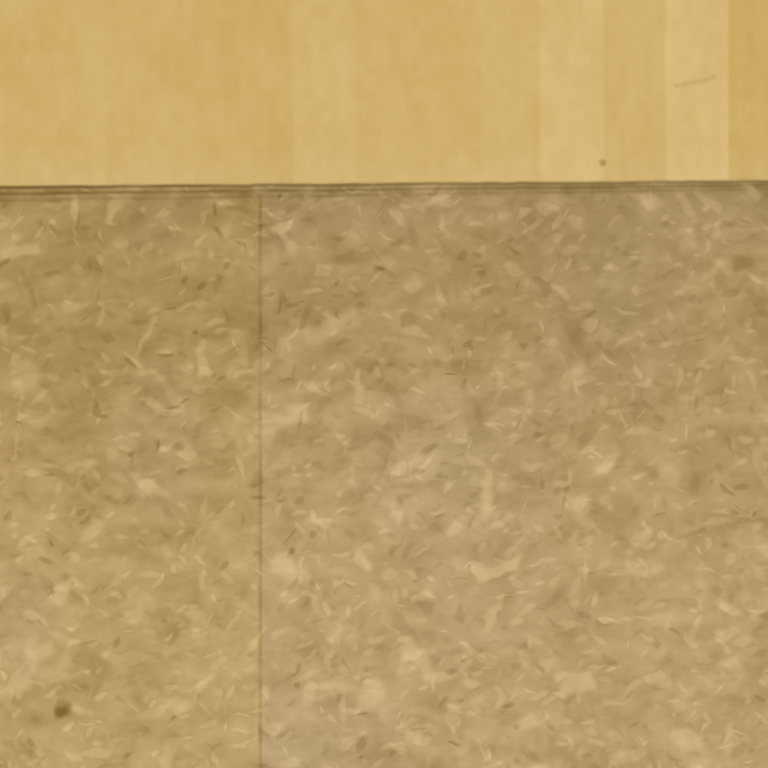
A Shadertoy shader for this texture:

```glsl
// A pale plank strip above a pressed chip board, divided by a dark layered seam.
// Planks are soft vertical bands with stretched-noise grain; the board is blotchy
// noise under grids of sparse turned flakes and specks, plus a few larger chips.
#define SEAM_LEFT 0.756
#define SEAM_RIGHT 0.764
#define JOINT_X 0.339
#define FLAKE_LAYERS 4
#define FLAKE_GAIN 0.062
#define MOTTLE_GAIN 0.13
#define SPECK_GAIN 0.11
#define GRAIN_GAIN 0.025
#define WOOD_COLOR vec3(0.820, 0.692, 0.430)
#define BOARD_COLOR vec3(0.704, 0.600, 0.414)
#define CHIP_COLOR vec3(0.820, 0.710, 0.510)
#define SEAM_COLOR vec3(0.46, 0.37, 0.205)

float hash(vec2 p) {
    vec3 q = fract(vec3(p.xyx) * 0.1031);
    q += dot(q, q.yzx + 33.33);
    return fract((q.x + q.y) * q.z);
}

float noise(vec2 p) {
    vec2 i = floor(p), f = fract(p);
    f = f * f * (3.0 - 2.0 * f);
    return mix(mix(hash(i), hash(i + vec2(1, 0)), f.x),
               mix(hash(i + vec2(0, 1)), hash(i + vec2(1, 1)), f.x), f.y);
}

float fbm(vec2 p) {
    float sum = 0.0, gain = 0.5;
    for (int i = 0; i < 4; i++) {
        sum += gain * noise(p);
        p = mat2(1.6, 1.2, -1.2, 1.6) * p + 7.3;
        gain *= 0.5;
    }
    return sum;
}

vec2 turn(vec2 p, float a) {
    float c = cos(a), s = sin(a);
    return vec2(c * p.x + s * p.y, c * p.y - s * p.x);
}

// Soft-edged box coverage, turned counterclockwise by the angle.
float chip(vec2 p, vec2 center, vec2 size, float angle) {
    vec2 d = abs(turn(p - center, angle)) - size;
    float dist = length(max(d, 0.0)) + min(max(d.x, d.y), 0.0);
    return 1.0 - smoothstep(-0.004, 0.005, dist);
}

float spot(vec2 p, vec2 center, float radius) {
    return 1.0 - smoothstep(0.2, 1.0, length(p - center) / radius);
}

// Sparse flakes: the palest and darkest draws show, the others stay blank.
float flakes(vec2 p, float scale, float seed) {
    vec2 g = p * scale, id = floor(g);
    float sum = 0.0;
    for (int y = -1; y <= 1; y++)
    for (int x = -1; x <= 1; x++) {
        vec2 cell = id + vec2(x, y), key = cell + seed;
        vec2 center = cell + vec2(hash(key), hash(key + 41.7));
        float spin = hash(key + 83.1) - 0.5;
        vec2 q = turn(g - center, 0.15 + spin * (1.2 + 8.0 * spin * spin));
        vec2 size = vec2(0.3 + 0.35 * hash(key + 17.9), 0.12 + 0.16 * hash(key + 61.3));
        float cover = 1.0 - smoothstep(0.45, 1.1, length(q / size));
        float draw = hash(key + 29.5);
        sum += cover * (smoothstep(0.5, 1.0, draw) - 0.7 * smoothstep(0.3, 0.0, draw));
    }
    return sum;
}

vec3 planks(vec2 p) {
    float band = p.x * 12.3 + 0.37, id = floor(band);
    float edge = smoothstep(0.0, 0.12, fract(band));
    float tone = mix(hash(vec2(id - 1.0, 5.0)), hash(vec2(id, 5.0)), edge) - 0.5;
    float lit = 0.022 * tone * (1.0 - smoothstep(0.68, 0.70, p.x));
    // Stronger steps between the planks on the right.
    lit += 0.024 * smoothstep(0.700, 0.706, p.x);
    lit -= 0.024 * smoothstep(0.783, 0.789, p.x);
    lit += 0.034 * smoothstep(0.864, 0.870, p.x);
    lit -= 0.052 * smoothstep(0.946, 0.951, p.x);
    float grain = fbm(vec2(p.x * 90.0, p.y * 14.0)) - 0.47;
    float cloud = fbm(p * vec2(14.0, 11.0)) - 0.47;
    float fleck = fbm(p * vec2(85.0, 65.0) + 5.0) - 0.47;
    lit += grain * GRAIN_GAIN + cloud * 0.04 + fleck * 0.035;
    vec3 col = WOOD_COLOR + lit * vec3(0.8, 1.0, 1.4);
    col += vec3(0.006, 0.010, 0.025) * (1.0 - smoothstep(0.76, 0.82, p.y));
    vec2 bent = p + vec2(0.0, 0.006 * (noise(p * 60.0) - 0.5));
    col -= 0.07 * chip(bent, vec2(0.905, 0.893), vec2(0.026, 0.001), 0.22);
    return col - 0.14 * spot(p, vec2(0.785, 0.788), 0.007);
}

vec3 board(vec2 p) {
    vec2 warp = vec2(noise(p * 65.0), noise(p * 65.0 + 19.0)) - 0.5;
    vec2 w = p + warp * 0.009;
    float left = 1.0 - smoothstep(JOINT_X - 0.002, JOINT_X + 0.002, p.x);
    // Broad shade: darker below the seam, paler toward the base and center.
    vec3 col = BOARD_COLOR + mix(0.020, -0.034, smoothstep(0.15, 0.72, p.y));
    vec2 mid = p - vec2(0.50, 0.36);
    col += 0.016 * exp(-14.0 * dot(mid, mid));
    col += left * vec3(0.006, -0.004, -0.024);
    col += (fbm(p * 9.0) - 0.47) * 0.06;
    col += (fbm(p * vec2(32.0, 46.0)) - 0.47) * MOTTLE_GAIN;
    col += (noise(p * 110.0 + 3.0) - 0.5) * 0.025;
    col += (noise(p * 5.0 + 31.0) - 0.5) * vec3(0.018, 0.0, -0.022);
    float sum = 0.0, scale = 16.0;
    for (int i = 0; i < FLAKE_LAYERS; i++) {
        sum += flakes(w + float(i) * 0.173, scale, float(i) * 97.0);
        scale *= 1.5;
    }
    col += FLAKE_GAIN * clamp(sum - 0.2, -1.0, 1.3) * vec3(0.95, 0.92, 0.88);
    // Large pale chips, then dark pits.
    float pale = chip(w, vec2(0.415, 0.566), vec2(0.053, 0.010), 0.35) * 0.5;
    pale = max(pale, chip(w, vec2(0.371, 0.460), vec2(0.030, 0.010), 0.15) * 0.75);
    pale = max(pale, chip(w, vec2(0.635, 0.362), vec2(0.007, 0.028), 0.0) * 0.8);
    pale = max(pale, chip(w, vec2(0.648, 0.258), vec2(0.029, 0.008), 0.25));
    pale = max(pale, chip(w, vec2(0.751, 0.112), vec2(0.022, 0.013), 0.0) * 0.9);
    pale = max(pale, chip(w, vec2(0.468, 0.486), vec2(0.004, 0.014), 0.0));
    pale = max(pale, chip(w, vec2(0.035, 0.125), vec2(0.010, 0.036), -0.55) * 0.7);
    pale = max(pale, chip(w, vec2(0.188, 0.557), vec2(0.002, 0.034), -0.4) * 0.6);
    pale = max(pale, chip(w, vec2(0.026, 0.675), vec2(0.024, 0.007), 0.2) * 0.8);
    col = mix(col, CHIP_COLOR, pale * (0.45 + 0.5 * noise(p * 60.0 + 9.0)));
    col -= 0.2 * spot(w, vec2(0.081, 0.075), 0.015) + 0.12 * spot(w, vec2(0.491, 0.648), 0.012);
    // Small dark specks, clustered by a slow noise.
    float speck = max(-flakes(w + 0.37, 48.0, 311.0), 0.0);
    col -= SPECK_GAIN * speck * smoothstep(0.3, 0.7, noise(p * 17.0 + 23.0));
    float joint = exp(-pow((p.x - JOINT_X) / 0.0024, 2.0));
    return col - 0.065 * joint * (0.5 + 0.8 * noise(vec2(3.0, p.y * 40.0)));
}

void mainImage(out vec4 fragColor, in vec2 fragCoord) {
    vec2 p = fragCoord / iResolution.xy;
    float depth = mix(SEAM_LEFT, SEAM_RIGHT, p.x) - p.y + 0.0012 * (noise(p * 50.0) - 0.5);
    vec3 col = mix(planks(p), board(p), smoothstep(-0.003, 0.002, depth));
    // Broken dark lines draw together and fade toward the right.
    float gap = mix(0.0085, 0.005, p.x), lines = 0.0;
    for (int i = 0; i < 3; i++) {
        float n = float(i), d = (depth - n * gap) / 0.0024;
        float wear = noise(vec2(p.x * 38.0, n * 7.0 + 2.0));
        lines += exp(-d * d) * (0.85 - 0.2 * n) * mix(1.0, 0.6, p.x) * mix(1.0, wear, 0.35 + 0.2 * n);
    }
    col = mix(col, SEAM_COLOR, clamp(lines, 0.0, 0.9));
    col -= 0.035 * exp(-abs(depth - gap) / 0.009) * step(0.0, depth);
    fragColor = vec4(clamp(col, 0.0, 1.0), 1.0);
}
```
